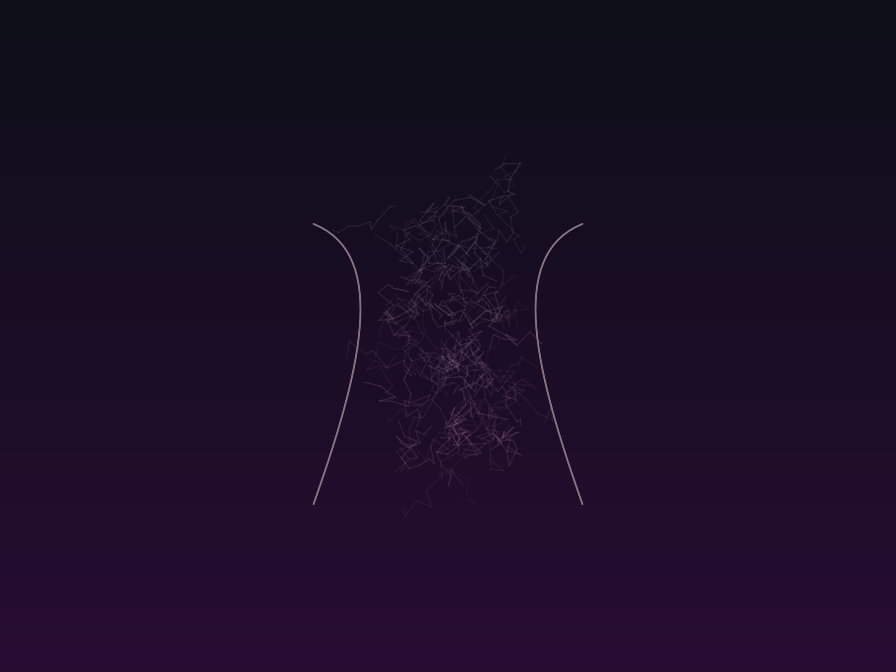
Write a WebGL 1 fragment shader that draws this background.

```glsl
precision highp float;

uniform vec2 u_resolution;

float hash(vec2 p) {
  return fract(sin(dot(p, vec2(127.1, 311.7))) * 43758.5453);
}

float segmentDistance(vec2 p, vec2 a, vec2 b) {
  vec2 ab = b - a;
  float t = clamp(dot(p - a, ab) / max(dot(ab, ab), 1e-7), 0.0, 1.0);
  return length(p - a - ab * t);
}

float stroke(float d, float halfWidth) {
  float soft = 0.5 / u_resolution.y;
  return 1.0 - smoothstep(halfWidth - soft, halfWidth + soft, d);
}

// Right wall of the vessel as a cubic curve, t from rim to base
vec2 wallPoint(float t) {
  float s = 1.0 - t;
  return s * s * s * vec2(0.2, 0.1667)
       + 3.0 * s * s * t * vec2(0.0834, 0.12)
       + 3.0 * s * t * t * vec2(0.134, -0.0625)
       + t * t * t * vec2(0.2, -0.25);
}

float wallDistance(vec2 p) {
  float d = 1.0;
  vec2 a = wallPoint(0.0);
  for (int i = 1; i <= 32; i++) {
    vec2 b = wallPoint(float(i) / 32.0);
    d = min(d, segmentDistance(p, a, b));
    a = b;
  }
  return d;
}

// Tangle of faint random walks; returns the combined opacity
float strands(vec2 p) {
  float clear = 1.0;
  for (int i = 0; i < 110; i++) {
    float id = float(i);
    vec2 a = vec2(mix(-0.08, 0.075, hash(vec2(id, 1.3))),
                  mix(-0.185, 0.195, hash(vec2(id, 2.7))));
    float opacity = mix(0.05, 0.17, hash(vec2(id, 4.1)));
    for (int j = 0; j < 8; j++) {
      vec2 key = vec2(id, 10.0 + float(j));
      vec2 b = a + (vec2(hash(key), hash(key + 37.4)) - 0.5) * 0.05;
      clear *= 1.0 - opacity * stroke(segmentDistance(p, a, b), 0.001);
      a = b;
    }
  }
  return 1.0 - clear;
}

void main() {
  vec2 p = (gl_FragCoord.xy - 0.5 * u_resolution) / u_resolution.y;
  float height = p.y + 0.5;

  // Night gradient
  vec3 color = mix(vec3(0.153, 0.048, 0.197), vec3(0.05, 0.055, 0.093), height);

  // Strands, only evaluated around the vessel's interior
  if (abs(p.x) < 0.2 && abs(p.y) < 0.3) {
    vec3 strandColor = mix(vec3(0.68, 0.48, 0.62), vec3(0.58, 0.52, 0.62),
                           smoothstep(0.35, 0.7, height));
    color = mix(color, strandColor, strands(p));
  }

  // Mirrored vessel walls
  float wall = stroke(wallDistance(vec2(abs(p.x), p.y)), 0.0014);
  color = mix(color, vec3(0.58, 0.49, 0.55), 0.9 * wall);

  gl_FragColor = vec4(color, 1.0);
}
```
